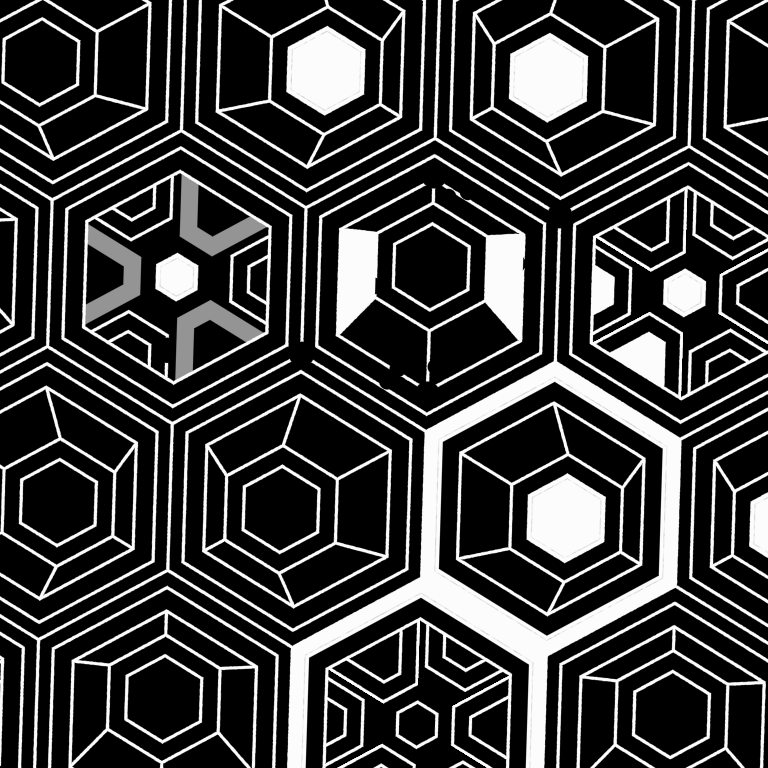
Reproduce this pattern procedurally as a Shadertoy shader.

```glsl
// Tilted honeycomb of black cells with nested white hexagon outlines.
// Most cells hold a skewed funnel with six spokes; every other cell of even rows
// holds a six-part star. Fills, heavy frames and chipped lines vary the cells.

const float PITCH = 0.3307;               // cell spacing, canvas units
const float TILT = 0.031;                 // clockwise, radians
const vec2 ORIGIN = vec2(0.5608, 0.6289); // centre of cell (0, 0)
// Sizes below are in cell pitches; hexagons are given by apothem.
const float LINE_HALF = 0.0063;
const float BORDER = 0.5;
const float RING = 0.441;
const float RIM = 0.361;
const float FUNNEL = 0.218;
const float CORE = 0.147;
const float STAR_CORE = 0.077;
const float BAND = 0.068;
const float SKEW = 0.071;
const float ROUGH = 0.0016;
const vec3 BLACK = vec3(0.0);
const vec3 WHITE = vec3(0.99);
const vec3 GREY = vec3(0.58);
const vec3 SEAM = vec3(0.78, 0.79, 0.78);
const float C30 = 0.8660254;
const float SIXTH = 1.0471976;

float hash(vec2 p) { return fract(sin(dot(p, vec2(127.1, 311.7))) * 43758.5453); }

float noise(vec2 p) {
    vec2 i = floor(p), f = fract(p);
    f = f * f * (3.0 - 2.0 * f);
    return mix(mix(hash(i), hash(i + vec2(1, 0)), f.x),
               mix(hash(i + vec2(0, 1)), hash(i + vec2(1, 1)), f.x), f.y);
}

vec2 polar(float a) { return vec2(cos(a), sin(a)); }

// Apothem of the pointy-top hexagon through p
float hexRadius(vec2 p) {
    p = abs(p);
    return max(p.x, 0.5 * p.x + C30 * p.y);
}

float segment(vec2 p, vec2 a, vec2 b) {
    vec2 ab = b - a;
    return length(p - a - ab * clamp(dot(p - a, ab) / dot(ab, ab), 0.0, 1.0));
}

// Signed distance to the line a-b, positive on its left
float sideOf(vec2 p, vec2 a, vec2 b) {
    vec2 d = normalize(b - a);
    return d.x * (p.y - a.y) - d.y * (p.x - a.x);
}

// Nearest cell in axial coordinates: x to the right, y to the lower right
vec2 cellAt(vec2 q) {
    float row = -q.y / C30;
    vec3 c = vec3(q.x - 0.5 * row, row, -q.x - 0.5 * row);
    vec3 r = floor(c + 0.5), e = abs(r - c);
    if (e.x > e.y && e.x > e.z) r.x = -r.y - r.z;
    else if (e.y > e.z) r.y = -r.x - r.z;
    return r.xy;
}

// Distance to the chipped spots around cell (0, 0)
float chips(vec2 q) {
    float d = length(q - vec2(-1.03, -0.289)) - 0.05;
    for (int k = 0; k < 5; k++) {
        if (k == 2) continue;
        float r = k % 3 == 0 ? 0.577 : 0.43;
        d = min(d, length(q - r * polar(SIXTH * (float(k) + 0.5))) - 0.05);
    }
    for (int k = 0; k < 7; k++) {
        float a = 6.2832 * hash(vec2(k, 3)), r = 0.2 + 0.24 * hash(vec2(k, 8));
        d = min(d, length(q - r * polar(a)) - 0.032);
    }
    return d;
}

void mainImage(out vec4 fragColor, in vec2 fragCoord) {
    float aa = 0.75 / (iResolution.y * PITCH);
    vec2 d = (fragCoord / iResolution.y - ORIGIN) / PITCH;
    vec2 q = mat2(cos(TILT), sin(TILT), -sin(TILT), cos(TILT)) * d;
    vec2 id = cellAt(q);
    vec2 p = q - vec2(id.x + 0.5 * id.y, -C30 * id.y);
    vec2 odd = mod(id, 2.0);
    bool home = id == vec2(0);
    bool star = odd.x > 0.5 && odd.y < 0.5;
    bool framed = id.y > 0.0 && id.x + id.y == 1.0;
    bool solid = (id.x >= 0.0 || star) && id.y < 2.0 && !home;
    float h = hexRadius(p);
    float line = min(abs(h - BORDER), min(abs(h - RING), abs(h - RIM)));
    float white = 1.0, grey = 1.0, core;

    if (star) {
        // Six wedges, alternately deep chevrons and shallow trapezoids
        float k = floor(atan(p.y, p.x) / SIXTH + 0.5);
        vec2 axis = polar(k * SIXTH);
        float along = dot(p, axis), across = abs(axis.x * p.y - axis.y * p.x);
        bool dyed = id == vec2(-1, 0);
        bool deep = (mod(k, 2.0) > 0.5) == dyed;
        float spoke = 0.5 * along - C30 * across;
        float t = deep ? min(along - 0.142, spoke - LINE_HALF)
                       : min(along - 0.215, spoke - 0.03);
        if (dyed && deep) grey = max(max(-t, t - BAND), h - RIM);
        else line = min(line, max(min(abs(t), abs(t - BAND)), h - RIM));
        if (id == vec2(1, 0) && (k < -1.5 || k > 2.5)) white = max(BAND - t, h - RIM);
        core = hexRadius(p) - STAR_CORE;
    } else {
        // Funnel leaning in one of three directions
        vec2 lean = SKEW * (odd.y < 0.5 ? vec2(0, 1) : vec2(odd.x < 0.5 ? C30 : -C30, -0.5));
        float f = hexRadius(p - lean);
        line = min(line, abs(f - FUNNEL));
        for (int k = 0; k < 6; k++) {
            vec2 v = polar(SIXTH * (float(k) + 0.5)) / C30;
            line = min(line, segment(p, lean + FUNNEL * v, RIM * v));
        }
        if (home) {
            vec2 m = vec2(abs(p.x), p.y), up = vec2(1, 0.5 / C30), dn = vec2(1, -0.5 / C30);
            float wedge = max(sideOf(m, lean + FUNNEL * up, RIM * up),
                              -sideOf(m, lean + FUNNEL * dn, RIM * dn));
            white = max(wedge, max(h - RIM, FUNNEL - f));
        }
        core = f - CORE;
    }

    // Filled cores and heavy frames carry a faint broken seam
    float seam = 1.0;
    line = min(line, abs(core));
    if (solid) { white = min(white, core); seam = abs(core + 0.012); }
    if (framed) { white = min(white, RING - 0.008 - h); seam = min(seam, abs(h - RING - 0.008)); }

    float stroke = line - LINE_HALF + ROUGH * (noise(q * 150.0) - 0.5);
    stroke = max(stroke, -chips(q));
    vec3 col = mix(BLACK, GREY, 1.0 - smoothstep(-aa, aa, grey));
    col = mix(col, WHITE, 1.0 - smoothstep(-aa, aa, min(stroke, white)));
    col = mix(col, SEAM, (1.0 - smoothstep(-aa, aa, seam - 0.002)) * noise(q * 90.0));
    fragColor = vec4(col, 1.0);
}
```
